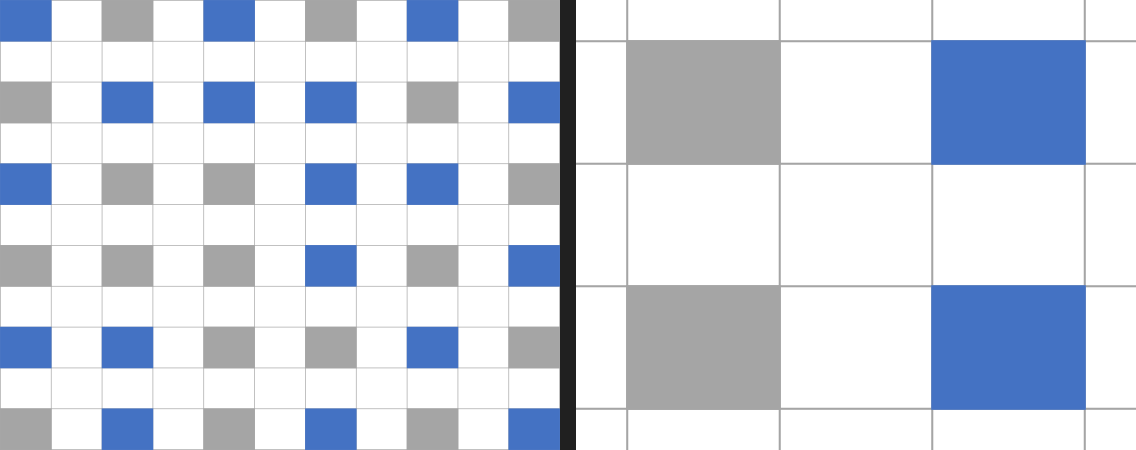
Left, the full canvas; right, a detail of the centre.
Reproduce this pattern procedurally as a WebGL 2 fragment shader.

```glsl
#version 300 es
precision highp float;
// Spreadsheet-like grid of 11 x 11 cells, every second one filled blue or grey.

#define CELLS 11.0          // cells across and down
#define LINE_WIDTH 0.00153  // in canvas heights
#define INSET 0.00085       // outer line centre to canvas edge
#define PAPER vec3(1.0)
#define BLUE vec3(0.268, 0.449, 0.763)
#define GREY vec3(0.647)

uniform vec2 u_resolution;
out vec4 outColor;

// Share of a pixel covered by a band of the given half width, per axis.
vec2 bandCoverage(vec2 offset, vec2 halfWidth, float pixel) {
    vec2 high = min(offset + 0.5 * pixel, halfWidth);
    vec2 low = max(offset - 0.5 * pixel, -halfWidth);
    return clamp((high - low) / pixel, 0.0, 1.0);
}

// Checkerboard of blue and grey, with a short run swapped in the inner rows.
bool isBlue(ivec2 tile) {
    bool blue = (tile.x + tile.y) % 2 == 0;
    int runStart = 2 - (tile.y - 1) / 2;
    int runLength = 2 - tile.y % 2;
    bool innerRow = tile.y >= 1 && tile.y <= 4;
    bool swapped = innerRow && tile.x >= runStart && tile.x < runStart + runLength;
    return blue != swapped;
}

void main() {
    // Canvas-height units, with y counted down from the top.
    float pixel = 1.0 / u_resolution.y;
    vec2 size = u_resolution * pixel;
    vec2 p = gl_FragCoord.xy * pixel;
    p.y = size.y - p.y;

    vec2 pitch = (size - 2.0 * INSET) / CELLS;
    vec2 grid = (p - INSET) / pitch;

    // Thin lines between the cells
    vec2 lineOffset = (grid - floor(grid + 0.5)) * pitch;
    vec2 lines = bandCoverage(lineOffset, vec2(0.5 * LINE_WIDTH), pixel);
    float lineMask = 1.0 - (1.0 - lines.x) * (1.0 - lines.y);
    vec3 color = mix(PAPER, GREY, lineMask);

    // Filled tiles on every second cell, covering their border lines
    vec2 tile = floor((grid + 0.5) * 0.5);
    vec2 tileOffset = (grid - 2.0 * tile - 0.5) * pitch;
    vec2 fill = bandCoverage(tileOffset, 0.5 * (pitch + LINE_WIDTH), pixel);
    vec3 tileColor = isBlue(ivec2(tile)) ? BLUE : GREY;
    color = mix(color, tileColor, fill.x * fill.y);

    outColor = vec4(color, 1.0);
}
```
